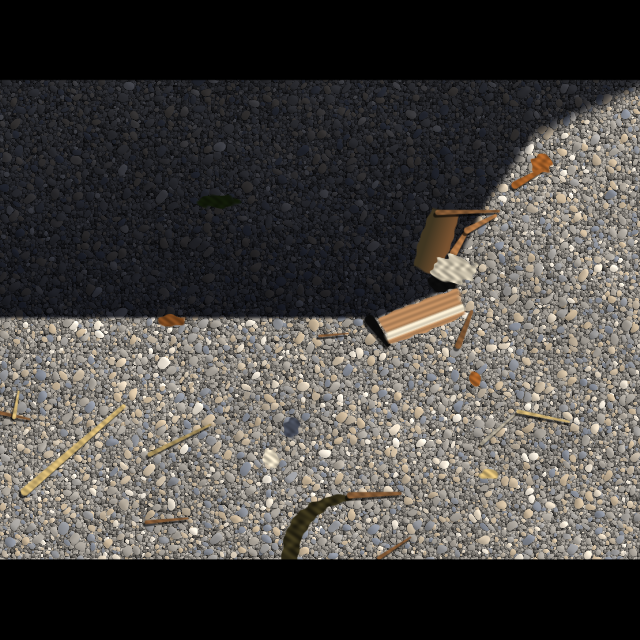
Reproduce this texture procedurally as a WebGL 1 fragment shader.

```glsl
precision highp float;
uniform vec2 u_resolution;
const float EDGE = .0015;

vec2 hash2(vec2 p) {
  return fract(sin(vec2(dot(p, vec2(127.1, 311.7)), dot(p, vec2(269.5, 183.3)))) * 4375.85);
}
float ramp(float x, float a, float b) { return clamp((x - a) / (b - a), 0., 1.); }
float inside(float d) { return 1. - smoothstep(-EDGE, EDGE, d); }
float waves(vec2 p) {
  return sin(p.x + 1.7 * sin(p.y * .8)) * .6 + sin(p.y * 1.9 + p.x * 1.3) * .4;
}

// Cellular stones: height, slope towards the sun, two random values
vec4 stones(vec2 p) {
  vec2 nearest = vec2(0.), id = vec2(0.);
  float d1 = 9., d2 = 9.;
  for (int j = -1; j <= 1; j++) {
    for (int i = -1; i <= 1; i++) {
      vec2 c = floor(p) + vec2(float(i), float(j));
      vec2 rnd = hash2(c);
      vec2 v = p - c - .12 - .76 * rnd;
      vec2 axis = vec2(cos(rnd.x * 6.28), sin(rnd.x * 6.28));
      float d = length(vec2(dot(v, axis), 1.35 * dot(v, vec2(-axis.y, axis.x))));
      if (d < d1) { d2 = d1; d1 = d; nearest = v; id = c; }
      else d2 = min(d2, d);
    }
  }
  vec2 r = hash2(id + 41.3);
  return vec4(min(.5 * (d2 - d1), .18 + .36 * r.x - d1), dot(nearest, vec2(.75, .66)), r);
}
vec3 stoneColour(float k) {
  vec3 c = mix(vec3(.48, .5, .54), vec3(.6, .58, .55), ramp(k, .1, .3));
  c = mix(c, vec3(.71, .64, .54), ramp(k, .55, .7));
  return mix(c, vec3(.86, .83, .78), ramp(k, .82, .97));
}
vec3 layStones(vec3 ground, vec2 p, float scale) {
  vec4 s = stones(p * scale);
  vec3 c = stoneColour(s.w) * (1. + .5 * s.y + .05 * waves(p * scale * 5.));
  ground *= 1. - .3 * smoothstep(-.12, .02, s.x) * ramp(s.y, .1, -.25);
  return mix(ground, c, smoothstep(0., .09, s.x));
}
vec3 asphalt(vec2 p) {
  vec4 grit = stones(p * 170.);
  vec3 c = vec3(.61, .59, .56) * (.62 + .55 * grit.w + .55 * grit.y);
  c *= .76 + .24 * smoothstep(0., .1, grit.x);
  c = layStones(c, p + .37, 98.);
  return layStones(c, p + .003 * waves(p * 90.), 54.);
}

float shadeMask(vec2 p) {
  float x = p.x;
  float edge = .503 + .042 * ramp(x, .59, .69) + .129 * ramp(x, .69, .755)
    + .111 * ramp(x, .755, .833) + .078 * ramp(x, .833, 1.);
  float soft = mix(.004, .017, smoothstep(.6, .85, x));
  return smoothstep(-soft, soft, p.y - edge);
}

// Tapered twig between two ends, with a cast shadow
float stick(vec2 p, vec4 ends, float w) {
  vec2 v = ends.zw - ends.xy, q = p - ends.xy;
  float t = clamp(dot(q, v) / dot(v, v), 0., 1.);
  return inside(length(q - v * t) - w * (1. - .5 * t));
}
vec3 twig(vec3 c, vec2 p, vec4 ends, float w, vec3 tint) {
  c *= 1. - .6 * stick(p + vec2(.003, .004), ends, w);
  return mix(c, tint * (1. + .15 * waves(p * 300.)), stick(p, ends, w));
}

// Ragged oval: centre in xy, radii in zw
vec3 flake(vec3 c, vec2 p, vec4 oval, vec3 tint) {
  float d = length((p - oval.xy) / oval.zw) - 1. + .2 * waves(p * 210.);
  return mix(c, tint * (1. + .2 * waves(p * 330.)), inside(d * min(oval.z, oval.w)));
}

// Leaf coordinates along and across its axis, from -1 to 1
vec2 leafSpace(vec2 p, vec4 ends) {
  vec2 u = ends.zw - ends.xy, v = p - .5 * (ends.xy + ends.zw);
  return vec2(2. * dot(v, u) / dot(u, u), dot(v, normalize(vec2(-u.y, u.x))) / .024);
}
float leafMask(vec2 q, vec2 p) {
  float d = max(abs(q.x), abs(q.y) + .12 * q.x * q.x) - 1.;
  return inside((d + .07 * waves(p * 130.)) * .024);
}

void main() {
  vec2 p = gl_FragCoord.xy / u_resolution;
  vec3 straw = vec3(.8, .69, .44), bark = vec3(.5, .34, .2), rust = vec3(.62, .36, .15);
  vec3 cream = vec3(.85, .81, .72), dark = vec3(.04);
  // Ground and shade
  vec3 c = asphalt(p) * (1.07 + .05 * waves(p * 14.));
  vec3 tint = mix(vec3(.16, .175, .225), vec3(.245, .26, .305), ramp(p.y, .5, .8));
  c *= mix(vec3(1.), tint, shadeMask(p));
  // Small fragments
  c = flake(c, p, vec4(.456, .331, .012, .016), vec3(.26, .28, .33));
  c = flake(c, p, vec4(.424, .284, .012, .015), cream);
  c = flake(c, p, vec4(.341, .685, .03, .01), vec3(.06, .09, .03));
  c = flake(c, p, vec4(.267, .499, .021, .009), rust * .75);
  c = flake(c, p, vec4(.742, .408, .009, .011), rust);
  c = flake(c, p, vec4(.764, .259, .014, .008), straw);
  c = flake(c, p, vec4(.846, .744, .015, .016), rust);
  c = twig(c, p, vec4(.805, .711, .848, .735), .006, rust);
  // Straws and twigs
  c = twig(c, p, vec4(.039, .232, .193, .365), .0065, straw);
  c = twig(c, p, vec4(.234, .29, .328, .336), .0035, straw * .8);
  c = twig(c, p, vec4(0., .355, .046, .345), .003, bark);
  c = twig(c, p, vec4(.022, .348, .029, .388), .003, straw);
  c = twig(c, p, vec4(.229, .184, .293, .19), .003, bark);
  c = twig(c, p, vec4(.753, .307, .81, .357), .003, cream * .8);
  c = twig(c, p, vec4(.81, .357, .889, .341), .003, straw);
  c = twig(c, p, vec4(.499, .475, .544, .479), .002, bark);
  c = twig(c, p, vec4(.592, .128, .641, .16), .003, bark);
  // Curled dark leaf and its stem
  float arc = abs(length((p - vec2(.55, .13)) / vec2(.097, .092)) - 1.) * .095;
  arc += .002 * waves(p * 150.) - mix(.013, .004, ramp(p.x, .47, .55));
  arc = max(arc, max(p.x - .55, .12 - p.y));
  c = mix(c, vec3(.19, .17, .09) * (1. + .4 * waves(p * 240.)), inside(arc));
  c = twig(c, p, vec4(.547, .226, .625, .229), .005, bark);
  // Upper leaf, stems and crumpled piece
  vec2 q = leafSpace(p, vec4(.665, .576, .696, .669));
  c = mix(c, mix(bark * .95, vec3(.25, .21, .13), ramp(q.y, -.8, .6)), leafMask(q, p));
  c = twig(c, p, vec4(.684, .668, .779, .67), .004, bark);
  c = twig(c, p, vec4(.709, .605, .73, .64), .006, bark * 1.3);
  c = twig(c, p, vec4(.73, .64, .774, .663), .005, bark * 1.3);
  c = flake(c, p, vec4(.69, .557, .024, .014), dark);
  c = flake(c, p, vec4(.71, .579, .033, .022), cream * .9);
  // Lower rolled leaf with pale stripe
  c = twig(c, p, vec4(.578, .5, .606, .462), .008, dark);
  q = leafSpace(p, vec4(.599, .482, .72, .528));
  vec3 roll = mix(cream * 1.08, vec3(.72, .53, .36), ramp(abs(q.y + .38), .18, .32));
  c = mix(c, roll * (1. + .09 * sin(q.y * 17.)), leafMask(q, p));
  c = twig(c, p, vec4(.716, .46, .737, .513), .005, bark);
  // Black bands
  gl_FragColor = vec4(clamp(c, 0., 1.) * inside(abs(p.y - .5005) - .3745), 1.);
}
```
